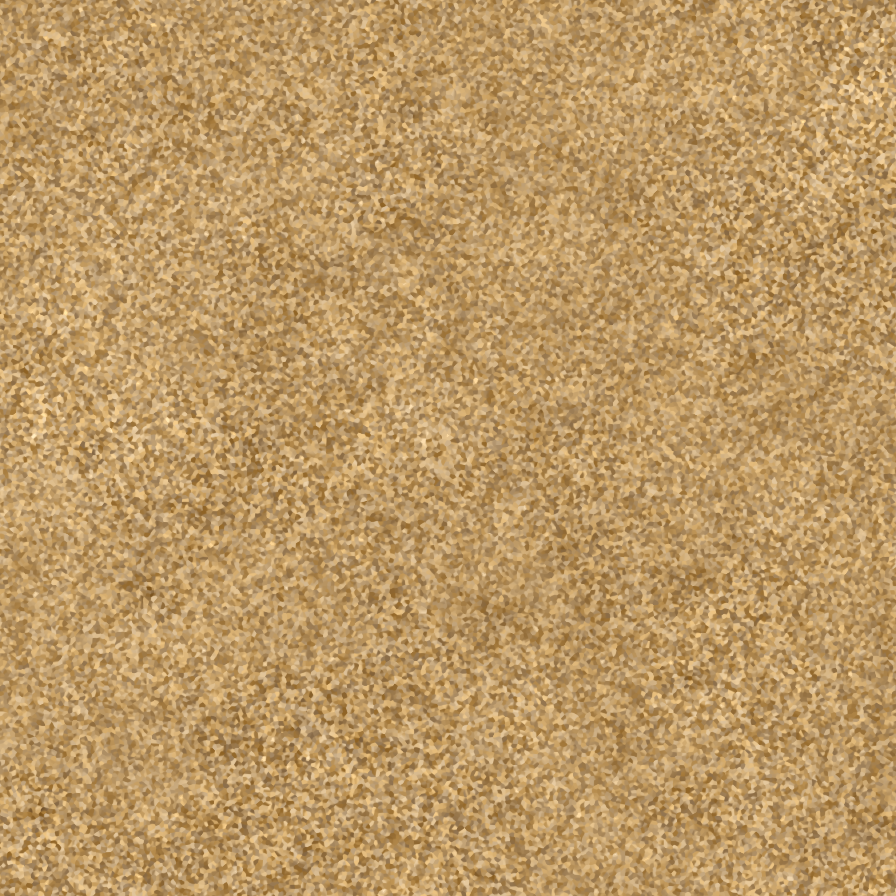
Give the GLSL for this texture, as a Shadertoy shader.

```glsl
#define GRAINS 225.0
#define GRAIN_STRETCH 1.25
#define GRAIN_SHARPNESS 7.0
#define PATCH_SHARPNESS 4.0
#define MOTTLE 0.16
#define SPECK_DEPTH 0.55
#define GLINT_SHARE 0.012
#define SHADE_SAND vec3(0.565, 0.420, 0.225)
#define LIT_SAND vec3(0.915, 0.780, 0.570)
#define WARM_TINT vec3(0.020, -0.008, -0.060)

vec4 hash4(vec2 p) {
    vec4 q = fract(p.xyxy * vec4(0.1031, 0.1030, 0.0973, 0.1099));
    q += dot(q, q.wzxy + 33.33);
    return fract((q.xxyz + q.yzzw) * q.zywx);
}

// Soft cellular noise: x is tone, y is warmth, both from -1 to 1
vec2 softCells(vec2 p, float sharpness, float stretch) {
    vec2 home = floor(p);
    vec2 sum = vec2(0.0);
    float total = 0.0;
    for (int j = -1; j <= 1; j++) {
        for (int i = -1; i <= 1; i++) {
            vec2 cell = home + vec2(i, j);
            vec4 rnd = hash4(cell);
            float angle = 6.2832 * fract(rnd.z * 7.0 + rnd.w * 3.0);
            float c = cos(angle), s = sin(angle);
            vec2 d = mat2(c, -s, s, c) * (p - cell - rnd.xy);
            d *= vec2(1.0 / stretch, stretch);
            float weight = exp(-sharpness * dot(d, d));
            sum += weight * (2.0 * rnd.zw - 1.0);
            total += weight;
        }
    }
    return sum / total;
}

void mainImage(out vec4 fragColor, in vec2 fragCoord) {
    vec2 uv = fragCoord / iResolution.y;

    // Broad mottling, and areas of coarser or calmer sand
    vec2 broad = softCells(uv * 8.0 + 17.0, PATCH_SHARPNESS, 1.0);
    vec2 small = softCells(uv * 30.0 + 53.0, PATCH_SHARPNESS, 1.0);
    float roughness = 1.0 + 0.17 * broad.y + 0.10 * small.y;

    // Fine grains with a few pale glints
    vec2 grain = softCells(uv * GRAINS + 101.0, GRAIN_SHARPNESS, GRAIN_STRETCH);
    float glint = smoothstep(1.0 - 3.0 * GLINT_SHARE, 1.0, grain.x);
    float tone = grain.x * roughness + 0.5 * glint;
    tone += MOTTLE * (0.75 * broad.x + small.x);

    // Sparse dark clusters
    float cluster = softCells(uv * 58.0 + 211.0, PATCH_SHARPNESS, 1.3).x;
    tone -= SPECK_DEPTH * smoothstep(0.84, 0.98, cluster);

    vec3 sand = mix(SHADE_SAND, LIT_SAND, 0.5 + 0.5 * tone);
    sand += WARM_TINT * grain.y * roughness;
    fragColor = vec4(clamp(sand, 0.0, 1.0), 1.0);
}
```
